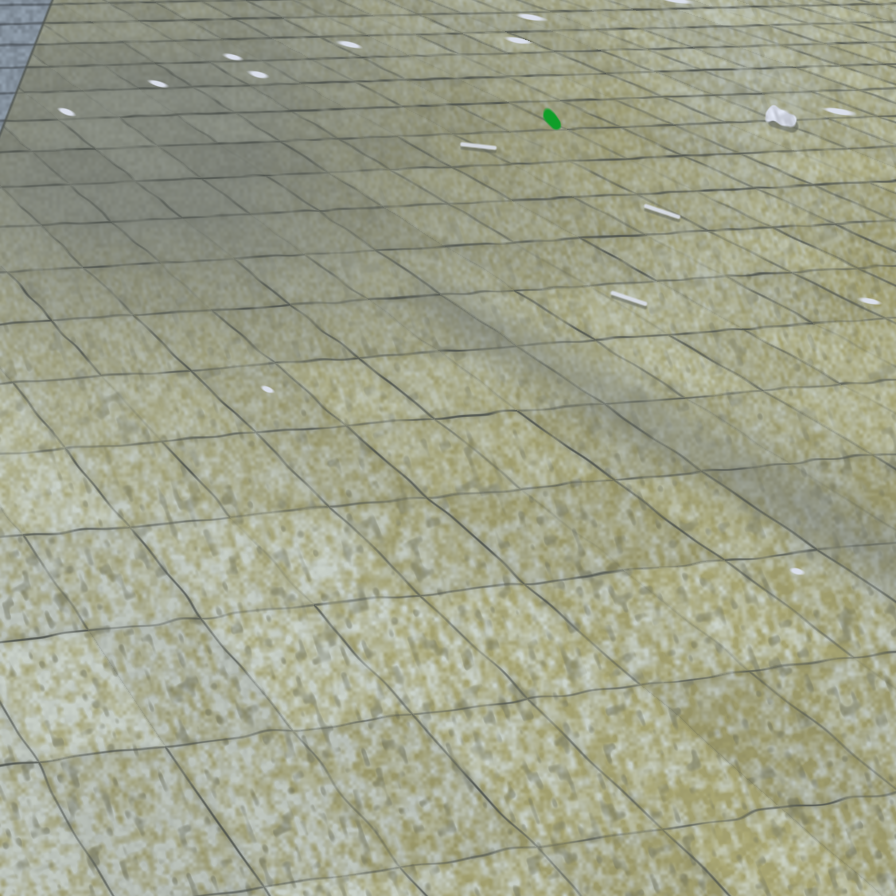
Write a Shadertoy shader that draws this texture.

```glsl
// Weathered yellow-grey paving blocks receding in perspective, with worn joints and bits of litter.

// Ground projection: block coordinates are (ACROSS, DEPTH) / HORIZON, each dotted with (x, y, 1)
const vec3 ACROSS  = vec3(8.45, 7.749, -5.462);
const vec3 DEPTH   = vec3(-1.41, 0.0, 11.19);
const vec3 HORIZON = vec3(-0.0397, -1.0, 1.4717);
const float DEPTH_SHIFT = 7.43;

// Joints and grain
const float JOINT_HALF_WIDTH = 0.0013;
const float JOINT_WOBBLE = 0.045;
const float MISSING_JOINTS = 0.27;
const vec2 GRAIN_SCALE = vec2(135.0, 88.0);
const float SPECK_CHANCE = 0.045;

// Colours
const vec3 OCHRE  = vec3(0.63, 0.62, 0.43);
const vec3 PALE   = vec3(0.75, 0.78, 0.75);
const vec3 GRIME  = vec3(0.50, 0.52, 0.49);
const vec3 FLECK  = vec3(0.45, 0.46, 0.38);
const vec3 JOINT  = vec3(0.31, 0.33, 0.31);
const vec3 KERB   = vec3(0.53, 0.58, 0.63);
const vec3 LEAF   = vec3(0.06, 0.62, 0.16);
const vec3 LITTER = vec3(0.86, 0.88, 0.93);

float hash(vec2 p) {
    vec3 q = fract(p.xyx * 0.1031);
    q += dot(q, q.yzx + 33.33);
    return fract((q.x + q.y) * q.z);
}

float noise(vec2 p) {
    vec2 i = floor(p), f = fract(p);
    f = f * f * (3.0 - 2.0 * f);
    return mix(mix(hash(i), hash(i + vec2(1, 0)), f.x),
               mix(hash(i + vec2(0, 1)), hash(i + vec2(1, 1)), f.x), f.y);
}

float cloud(vec2 p) {
    return 0.55 * noise(p) + 0.3 * noise(p * 2.1 + 7.3) + 0.15 * noise(p * 4.3 + 19.1);
}

float segment(vec2 p, vec2 a, vec2 b) {
    vec2 d = b - a;
    return length(p - a - d * clamp(dot(p - a, d) / dot(d, d), 0.0, 1.0));
}

// Soft coverage of everything closer than radius
float cover(float d, float radius, float blur) {
    return 1.0 - smoothstep(radius - blur, radius + blur, d);
}

void mainImage(out vec4 fragColor, in vec2 fragCoord) {
    vec2 p = fragCoord / iResolution.xy;
    float blur = max(1.0 / iResolution.y, 0.0015);

    // Canvas position to block coordinates, with the block size per canvas unit
    vec3 h = vec3(p, 1.0);
    vec2 ground = vec2(dot(ACROSS, h), dot(DEPTH, h)) / dot(HORIZON, h);
    ground.y -= DEPTH_SHIFT;
    vec2 rate = vec2(length(vec2(dFdx(ground.x), dFdy(ground.x))),
                     length(vec2(dFdx(ground.y), dFdy(ground.y)))) * iResolution.y;
    vec2 wobble = vec2(noise(ground * 4.0), noise(ground * 4.0 + 31.7)) - 0.5;
    vec2 uv = ground + JOINT_WOBBLE * wobble;
    vec2 block = floor(uv), f = fract(uv);

    // Broad weathering: pale wash, grey stain and a diagonal dirty track
    float patches = cloud(p * 6.0) - 0.5;
    float wash = 1.0 - smoothstep(0.05, 0.85, length((p - vec2(0.0, 0.12)) * vec2(1.0, 1.1)) + 0.5 * patches);
    wash = max(wash, 0.65 * smoothstep(0.65, 1.1, p.y) * smoothstep(0.25, 0.9, p.x));
    float stain = exp(-dot((p - vec2(0.24, 0.82)) * vec2(2.7, 5.2), (p - vec2(0.24, 0.82)) * vec2(2.7, 5.2)));
    float track = (p.y - 0.70 + 0.57 * (p.x - 0.43)) / 0.045;
    stain = max(stain, 0.65 * exp(-track * track) * smoothstep(0.3, 0.5, p.x));
    float coolness = smoothstep(0.55, 0.0, p.x) * smoothstep(0.5, 0.85, p.y);

    // Streaky grain, finer and fainter with distance
    mat2 lean = mat2(0.94, -0.34, 0.34, 0.94);
    vec2 g = lean * p * GRAIN_SCALE;
    float grain = mix(noise(g), noise(g * 1.9 + 5.0), smoothstep(0.3, 0.8, p.y));
    float fine = noise(p * 230.0);
    float contrast = mix(1.0, 0.45, smoothstep(0.2, 0.95, p.y));
    float paleAmount = 0.34 + 0.42 * wash + 0.5 * patches + contrast * (1.1 * (grain - 0.5) + 0.35 * (fine - 0.5));
    vec3 col = mix(OCHRE, PALE, clamp(paleAmount, 0.0, 1.0));
    col = mix(col, FLECK, 0.5 * contrast * smoothstep(0.66, 0.95, noise(g * 0.9 + 61.0)));
    col = mix(col, GRIME, clamp(0.8 * stain + 0.35 * coolness + 0.4 * stain * patches, 0.0, 0.9));
    col *= 1.0 + 0.09 * (hash(block + 11.0) - 0.5) + 0.07 * (fine - 0.5);

    // Joints: courses always show, cross joints are sometimes worn away
    vec2 nearest = floor(uv + 0.5);
    vec2 d = abs(uv - nearest) / rate;
    float crossKey = hash(vec2(nearest.x, block.y) + 43.0);
    float crossShow = mix(0.2, 0.35 + 0.6 * crossKey, step(MISSING_JOINTS, crossKey));
    crossShow *= mix(1.0, 0.6, smoothstep(0.55, 1.0, p.y));
    float courseShow = 0.5 + 0.45 * hash(vec2(block.x, nearest.y) + 87.0);
    float wear = 0.45 + 0.75 * noise(ground * 5.0 + 13.0);
    vec2 joint = vec2(cover(d.x, JOINT_HALF_WIDTH, blur), cover(d.y, JOINT_HALF_WIDTH, blur));
    vec2 soft = exp(-d / 0.0045) * 0.25;
    vec2 ink = max(joint, soft) * vec2(crossShow, courseShow) * wear;
    col = mix(col, JOINT, clamp(max(ink.x, ink.y), 0.0, 0.92));

    // Blue-grey kerb in the far left corner
    float kerb = (p.y - 0.85 - 2.56 * p.x) / 2.75;
    col = mix(col, KERB * (0.88 + 0.2 * fine) * (1.0 - 0.3 * joint.y), smoothstep(-blur, blur, kerb));
    col = mix(col, JOINT, 0.8 * cover(abs(kerb), 0.0012, blur));

    // Small white specks, at most one per block
    vec2 spot = 0.15 + 0.7 * vec2(hash(block + 3.0), hash(block + 71.0));
    float speck = cover(length((f - spot) / rate), 0.004, blur);
    col = mix(col, LITTER, speck * step(hash(block + 131.0), SPECK_CHANCE));

    // Three pale sticks along a bent path
    for (int i = 0; i < 3; i++) {
        float t = float(i);
        vec2 c = vec2(0.534, 0.837) + t * vec2(0.084, -0.085) + t * (2.0 - t) * vec2(0.121, 0.012);
        vec2 halfStick = vec2(0.018, -0.002 - 0.004 * min(t, 1.0));
        col = mix(col, JOINT, 0.45 * cover(segment(p + vec2(0.0, 0.004), c - halfStick, c + halfStick), 0.002, blur));
        col = mix(col, LITTER, 0.9 * cover(segment(p, c - halfStick, c + halfStick), 0.0022, blur));
    }

    // Crumpled wrapper and green leaf
    vec2 w = p - vec2(0.872, 0.868);
    float crumple = 0.006 * (noise(p * 110.0) - 0.5);
    col = mix(col, JOINT, 0.5 * cover(segment(w + vec2(0.0, 0.006), vec2(-0.008, 0.003), vec2(0.012, -0.003)), 0.007, blur));
    col = mix(col, LITTER * (0.86 + 0.18 * grain), cover(segment(w, vec2(-0.009, 0.004), vec2(0.011, -0.002)) + crumple, 0.008, blur));
    vec2 l = p - vec2(0.615, 0.866);
    col = mix(col, LEAF, cover(segment(l, vec2(-0.004, 0.006), vec2(0.006, -0.004)) + crumple, 0.0045, blur));

    fragColor = vec4(clamp(col, 0.0, 1.0), 1.0);
}
```
